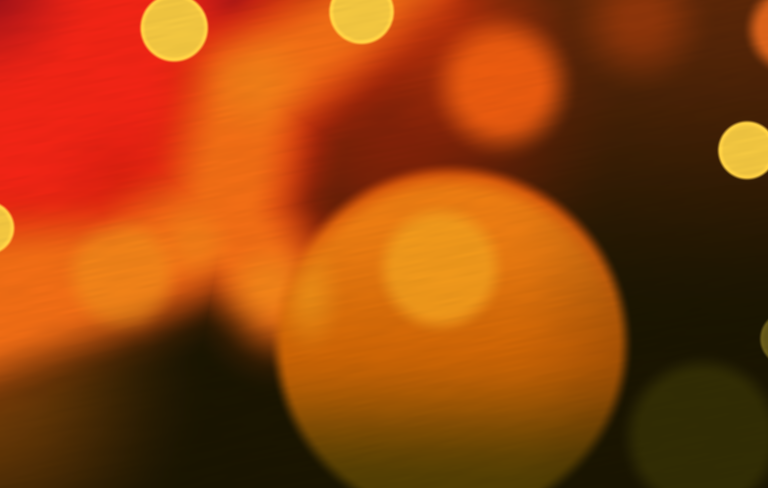
Write a WebGL 2 fragment shader that draws this background.

```glsl
#version 300 es
precision highp float;

uniform vec2 u_resolution;
out vec4 fragColor;

const vec3 RED = vec3(0.93, 0.14, 0.08);
const vec3 MAROON = vec3(0.50, 0.13, 0.03);
const vec3 ORANGE = vec3(0.93, 0.42, 0.08);
const vec3 AMBER = vec3(0.93, 0.60, 0.11);
const vec3 YELLOW = vec3(0.94, 0.77, 0.25);
const vec3 BROWN = vec3(0.36, 0.15, 0.03);
const vec3 NIGHT = vec3(0.10, 0.08, 0.005);
const vec3 OLIVE = vec3(0.32, 0.24, 0.01);

float hash(vec2 p) {
  p = fract(p * vec2(0.1731, 0.2897));
  p += dot(p, p.yx + 27.3);
  return fract(p.x * p.y * 53.7);
}

float noise(vec2 p) {
  vec2 cell = floor(p), f = fract(p);
  f = f * f * (3.0 - 2.0 * f);
  float low = mix(hash(cell), hash(cell + vec2(1, 0)), f.x);
  float high = mix(hash(cell + vec2(0, 1)), hash(cell + vec2(1, 1)), f.x);
  return mix(low, high, f.y);
}

// Coverage of a shape from its signed distance and edge softness
float cover(float d, float soft) {
  return 1.0 - smoothstep(-soft, soft, d);
}

float disc(vec2 p, vec2 center, float radius, float soft) {
  return cover(length(p - center) - radius, soft);
}

// Distance to a capsule whose radius (z) changes from a to b
float capsule(vec2 p, vec3 a, vec3 b) {
  vec2 axis = b.xy - a.xy;
  float t = clamp(dot(p - a.xy, axis) / dot(axis, axis), 0.0, 1.0);
  vec3 q = mix(a, b, t);
  return length(p - q.xy) - q.z;
}

// Distance to the winding band of warm light
float warmBand(vec2 p) {
  const vec3 path[5] = vec3[5](
    vec3(0.84, 1.03, 0.08), vec3(0.51, 0.82, 0.11), vec3(0.46, 0.55, 0.12),
    vec3(0.25, 0.44, 0.11), vec3(-0.08, 0.37, 0.16));
  float d = capsule(p, path[2], vec3(0.58, 0.40, 0.10));
  for (int i = 0; i < 4; i++) d = min(d, capsule(p, path[i], path[i + 1]));
  return d;
}

vec3 backdrop(vec2 p) {
  vec3 color = mix(NIGHT, BROWN, smoothstep(0.3, 1.1, p.y));
  color = mix(color, MAROON, disc(p, vec2(0.80, 0.76), 0.26, 0.24));
  color = mix(color, vec3(0.50, 0.26, 0.03), 0.85 * disc(p, vec2(-0.05, 0.22), 0.25, 0.24));
  color = mix(color, RED, disc(p, vec2(0.10, 0.88), 0.50, 0.14));
  vec3 shade = vec3(0.45, 0.03, 0.10);
  color = mix(color, shade, 0.9 * disc(p, vec2(-0.03, 1.03), 0.08, 0.16));
  color = mix(color, shade, 0.6 * disc(p, vec2(0.48, 1.0), 0.05, 0.08));
  return mix(color, vec3(0.78, 0.10, 0.04), 0.6 * disc(p, vec2(0.24, 0.64), 0.06, 0.12));
}

vec3 warmLights(vec3 color, vec2 p) {
  float d = warmBand(p);
  vec3 halo = mix(vec3(0.42, 0.17, 0.02), vec3(0.83, 0.17, 0.04), smoothstep(0.3, 0.55, p.y));
  color = mix(color, halo, 0.8 * cover(d - 0.035, 0.08));
  color = mix(color, ORANGE, cover(d + 0.01, 0.07));
  color = mix(color, AMBER, 0.45 * disc(p, vec2(0.25, 0.438), 0.10, 0.03));
  color = mix(color, AMBER, 0.35 * disc(p, vec2(0.53, 0.83), 0.07, 0.07));
  color = mix(color, AMBER, 0.45 * disc(p, vec2(0.55, 0.41), 0.06, 0.05));
  color = mix(color, AMBER, 0.30 * disc(p, vec2(0.40, 0.50), 0.05, 0.04));
  // Dim glows in the upper right
  color = mix(color, vec3(0.75, 0.20, 0.04), 0.7 * disc(p, vec2(0.96, 0.90), 0.12, 0.12));
  color = mix(color, vec3(0.92, 0.36, 0.06), 0.95 * disc(p, vec2(1.03, 0.825), 0.115, 0.045));
  color = mix(color, vec3(0.60, 0.22, 0.04), 0.8 * disc(p, vec2(1.31, 0.96), 0.09, 0.07));
  return mix(color, vec3(0.85, 0.38, 0.10), disc(p, vec2(1.62, 0.94), 0.08, 0.02));
}

vec3 largeDisc(vec3 color, vec2 p) {
  vec2 center = vec2(0.925, 0.295);
  float d = length(p - center) - 0.357;
  vec3 body = mix(OLIVE, vec3(0.80, 0.39, 0.02), smoothstep(0.0, 0.30, p.y));
  body = mix(body, vec3(0.91, 0.48, 0.07), smoothstep(0.25, 0.55, p.y));
  body *= 1.0 - 0.2 * smoothstep(0.1, 0.4, p.x - center.x);
  body = mix(body, AMBER, 0.55 * disc(p * vec2(1, 0.6), vec2(0.635, 0.235), 0.04, 0.04));
  body = mix(body, AMBER, 0.9 * disc(p, vec2(0.902, 0.45), 0.115, 0.025));
  float rim = smoothstep(-0.05, 0.01, d) * smoothstep(0.3, 0.65, p.y);
  body = mix(body, vec3(0.80, 0.24, 0.02), 0.7 * rim);
  return mix(color, body, cover(d, 0.018));
}

// Crisp disc with a slightly brighter border
vec3 crispLight(vec3 color, vec2 p, vec3 light, vec3 tint) {
  float d = length(p - light.xy) - light.z;
  vec3 fill = tint * (1.0 + 0.08 * smoothstep(-0.012, -0.003, d));
  return mix(color, fill, cover(d, 0.004));
}

void main() {
  vec2 p = gl_FragCoord.xy / u_resolution.y;
  vec3 color = warmLights(backdrop(p), p);
  color = largeDisc(color, p);
  color = mix(color, vec3(0.20, 0.18, 0.015), 0.9 * disc(p, vec2(1.44, 0.105), 0.15, 0.025));

  const vec3 lights[4] = vec3[4](
    vec3(0.357, 0.943, 0.069), vec3(0.741, 0.976, 0.066),
    vec3(1.531, 0.692, 0.059), vec3(-0.025, 0.533, 0.054));
  for (int i = 0; i < 4; i++) color = crispLight(color, p, lights[i], YELLOW);
  color = crispLight(color, p, vec3(1.612, 0.306, 0.054), vec3(0.38, 0.33, 0.09));

  // Faint slanted brush grain
  vec2 grain = vec2(p.x + 0.2 * p.y, p.y - 0.2 * p.x) * vec2(18.0, 150.0);
  color *= 1.0 + 0.04 * (noise(grain) - 0.5);
  fragColor = vec4(color, 1.0);
}
```
